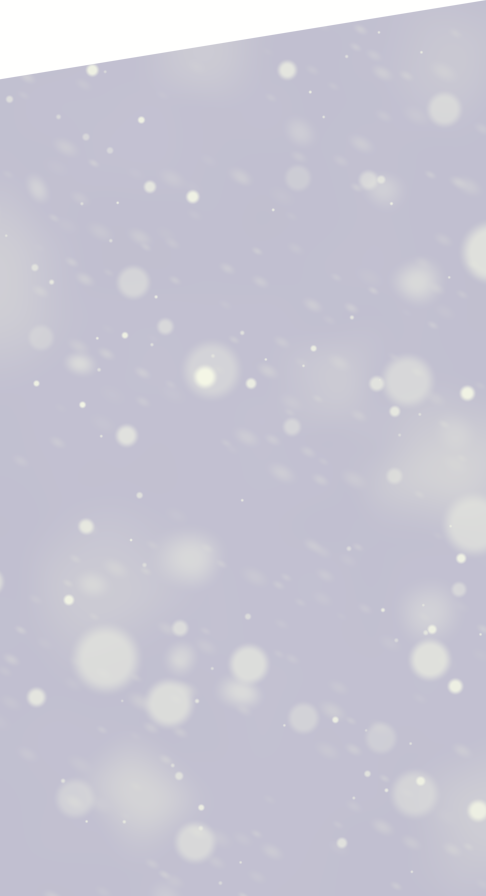
This background is drawn by a Shadertoy shader. Its source:

```glsl
// Pale lavender backdrop with drifting soft snow bokeh below a slanted white top edge.
#define BASE_COLOR   vec3(0.757, 0.750, 0.815)
#define GLOW_COLOR   vec3(0.868, 0.870, 0.850)
#define DISC_COLOR   vec3(0.905, 0.912, 0.875)
#define SPARK_COLOR  vec3(0.965, 0.975, 0.905)
#define PAPER_COLOR  vec3(1.0, 1.0, 0.998)
#define EDGE_HEIGHT  0.9115
#define EDGE_SLOPE   0.163
#define DRIFT_DIR    vec2(0.88, -0.475)
#define MOTTLE       0.012

float hash(vec2 p) {
    return fract(sin(dot(p, vec2(127.1, 311.7))) * 43758.5453);
}

float valueNoise(vec2 p) {
    vec2 i = floor(p), f = fract(p);
    f = f * f * (3.0 - 2.0 * f);
    return mix(mix(hash(i), hash(i + vec2(1, 0)), f.x),
               mix(hash(i + vec2(0, 1)), hash(i + vec2(1, 1)), f.x), f.y);
}

// Coverage of scattered flakes, one candidate per grid cell.
// radius and alpha hold (min, max); softness is the blur relative to the radius.
float flakes(vec2 p, float cell, float chance, vec2 radius, vec2 alpha,
             float softness, float stretch, float seed) {
    vec2 home = floor(p / cell);
    float clear = 1.0;
    for (int y = -1; y <= 1; y++)
    for (int x = -1; x <= 1; x++) {
        vec2 id = home + vec2(x, y);
        vec2 key = id + seed;
        if (hash(key + 3.7) > chance) continue;
        vec2 center = (id + vec2(hash(key + 11.3), hash(key + 23.9))) * cell;
        vec2 d = p - center;
        // Elongate along the drift direction
        d = vec2(dot(d, DRIFT_DIR) / stretch, dot(d, vec2(-DRIFT_DIR.y, DRIFT_DIR.x)));
        float sizePick = hash(key + 37.1);
        float r = mix(radius.x, radius.y, sizePick * sizePick);
        float blur = r * softness + 0.5 / iResolution.y;
        float a = mix(alpha.x, alpha.y, hash(key + 51.7));
        clear *= 1.0 - a * (1.0 - smoothstep(r - blur, r + blur, length(d)));
    }
    return 1.0 - clear;
}

void mainImage(out vec4 fragColor, in vec2 fragCoord) {
    vec2 p = fragCoord / iResolution.y;

    // Faintly mottled ground
    float cloud = valueNoise(p * 7.0) * 0.6 + valueNoise(p * 17.0 + 5.0) * 0.4;
    vec3 color = BASE_COLOR + MOTTLE * (cloud - 0.3);

    // Wide irregular glows
    vec2 warp = vec2(valueNoise(p * 14.0 + 31.0), valueNoise(p * 14.0 + 67.0)) - 0.5;
    float glow = flakes(p + warp * 0.035, 0.26, 0.65, vec2(0.035, 0.085),
                        vec2(0.25, 0.68), 0.85, 1.0, 17.0);
    color = mix(color, GLOW_COLOR, glow);

    // Small blurred flakes, slightly streaked
    float streaks = flakes(p, 0.032, 0.42, vec2(0.0025, 0.0065),
                           vec2(0.08, 0.42), 0.85, 1.7, 41.0);
    color = mix(color, GLOW_COLOR, streaks);

    // Out-of-focus discs and fuzzy clumps
    float clumps = flakes(p + warp * 0.02, 0.13, 0.4, vec2(0.010, 0.024),
                          vec2(0.2, 0.65), 0.8, 1.15, 73.0);
    float discs = flakes(p, 0.125, 0.42, vec2(0.013, 0.034),
                         vec2(0.25, 0.9), 0.27, 1.0, 97.0);
    color = mix(color, DISC_COLOR, clumps);
    color = mix(color, DISC_COLOR, discs);

    // Crisp bright dots and tiny specks
    float dots = flakes(p, 0.07, 0.38, vec2(0.003, 0.0115),
                        vec2(0.35, 0.95), 0.35, 1.0, 131.0);
    float specks = flakes(p, 0.05, 0.28, vec2(0.0012, 0.0025),
                          vec2(0.4, 0.85), 0.5, 1.0, 173.0);
    color = mix(color, SPARK_COLOR, max(dots, specks));

    // Slanted white band across the top
    float slant = EDGE_SLOPE * p.x;
    float edge = (p.y - EDGE_HEIGHT - slant) / length(vec2(1.0, EDGE_SLOPE));
    float pixel = 0.75 / iResolution.y;
    color = mix(color, PAPER_COLOR, smoothstep(-pixel, pixel, edge));

    fragColor = vec4(color, 1.0);
}
```
